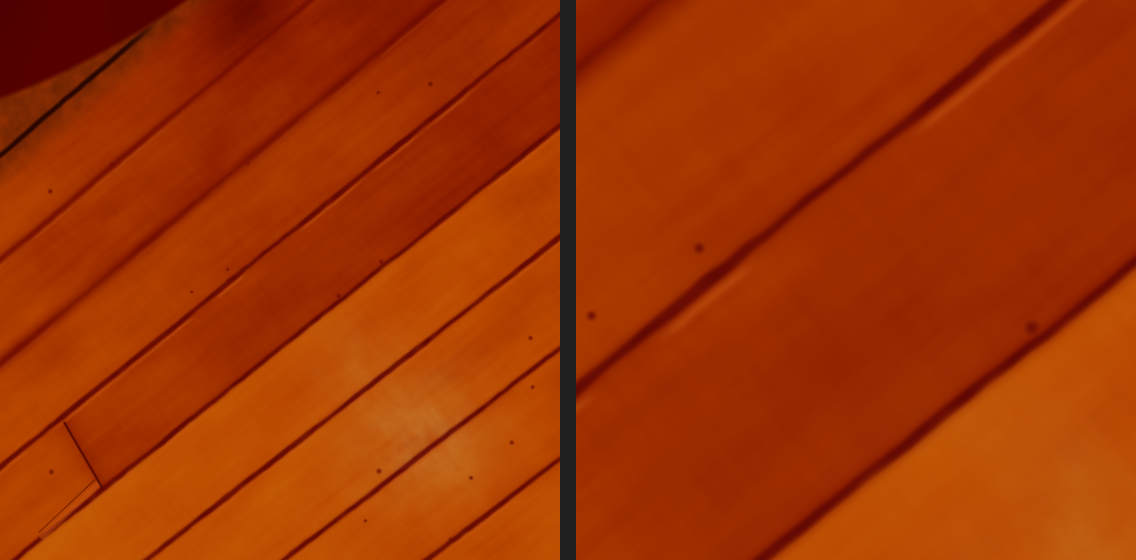
Left, the full canvas; right, a detail of the centre.
A Shadertoy shader for this texture:

```glsl
// Varnished orange floorboards running diagonally, meeting a dark red wall at the upper left.
// A slightly fanned board coordinate gives seams and board tones; one tone scale drives
// the colours, with noise for grain, worn seams, nail marks, a butt joint and a soft glare.

const float SEAM_LEFT = 0.280, SEAM_RIGHT = -0.570;   // first seam depth at both sides
const float PITCH_LEFT = 0.185, PITCH_RIGHT = 0.1986; // vertical board spacing at both sides
const float SLANT = 0.78;                             // vertical to perpendicular distance
const float SEAM_HALF = 0.0030;
const vec2 GRAIN_DIR = vec2(0.78, 0.62);
const vec2 JOINT_TOP = vec2(0.115, 0.245), JOINT_END = vec2(0.182, 0.130);
const vec2 SLIVER_TOP = vec2(0.169, 0.143), SLIVER_END = vec2(0.070, 0.050);
const vec2 GLARE_POS = vec2(0.755, 0.215), GLOW_POS = vec2(0.63, 0.35);
const vec2 CORNER_SHADE = vec2(0.43, 1.0);
const float NAIL_CELLS = 8.0, NAIL_CHANCE = 0.25;
const vec3 SEAM_COLOR = vec3(0.37, 0.025, 0.015);
const vec3 SOFT_SEAM = vec3(0.47, 0.055, 0.00);
const vec3 EDGE_LIGHT = vec3(0.78, 0.34, 0.07);
const vec3 WALL_COLOR = vec3(0.32, 0.005, 0.00);
const vec3 TRIM_COLOR = vec3(0.50, 0.16, 0.01);
const vec3 GAP_COLOR = vec3(0.13, 0.01, 0.005);
const vec3 GLARE_COLOR = vec3(0.02, 0.12, 0.12);
const float BOARD_TONE[8] = float[8](3.1, 3.2, 3.7, 3.2, 5.0, 5.0, 5.0, 5.4);
const vec3 WOOD[6] = vec3[6](
    vec3(0.32, 0.01, 0.00), vec3(0.46, 0.07, 0.00), vec3(0.57, 0.13, 0.00),
    vec3(0.65, 0.21, 0.00), vec3(0.73, 0.28, 0.00), vec3(0.76, 0.35, 0.02));

float hash(vec2 p) {
    vec3 q = fract(vec3(p.xyx) * 0.1031);
    q += dot(q, q.yzx + 33.33);
    return fract((q.x + q.y) * q.z);
}

float noise(vec2 p) {
    vec2 i = floor(p), f = fract(p);
    f = f * f * (3.0 - 2.0 * f);
    return mix(mix(hash(i), hash(i + vec2(1, 0)), f.x),
               mix(hash(i + vec2(0, 1)), hash(i + vec2(1, 1)), f.x), f.y);
}

float fbm(vec2 p) {
    float sum = 0.0;
    for (float amp = 0.5; amp > 0.05; amp *= 0.5) {
        sum += amp * noise(p);
        p = p * 2.03 + 17.0;
    }
    return sum;
}

float segment(vec2 p, vec2 a, vec2 b) {
    vec2 ab = b - a;
    return length(p - a - ab * clamp(dot(p - a, ab) / dot(ab, ab), 0.0, 1.0));
}

float blob(vec2 p, float spread) { return exp(-dot(p, p) / spread); }

vec3 woodColor(float tone) {
    tone = clamp(tone, 0.0, 4.999);
    int i = int(tone);
    return mix(WOOD[i], WOOD[i + 1], fract(tone));
}

void mainImage(out vec4 fragColor, in vec2 fragCoord) {
    vec2 uv = fragCoord / iResolution.xy;
    float aa = 1.0 / min(iResolution.x, iResolution.y);
    float depth = 1.0 - uv.y;
    vec2 grain = vec2(dot(uv, GRAIN_DIR), dot(uv, vec2(-GRAIN_DIR.y, GRAIN_DIR.x)));

    // Board coordinate: whole numbers are seams, slightly wavy
    float pitch = mix(PITCH_LEFT, PITCH_RIGHT, uv.x);
    float k = (depth - mix(SEAM_LEFT, SEAM_RIGHT, uv.x)) / pitch;
    k += 0.012 * (noise(grain * 14.0) - 0.5) + 0.009 * (noise(grain * 65.0) - 0.5);
    float board = clamp(floor(k), 0.0, 7.0);

    // Tone: board, fall-off to the right, blotches, grain and cross scratches
    float tone = BOARD_TONE[int(board)] - uv.x * mix(2.4, 1.25, smoothstep(0.5, 2.6, k));
    tone += 1.5 * (fbm(grain * vec2(7.0, 13.0) + board * 9.0) - 0.47);
    tone += 0.55 * (fbm(grain * vec2(9.0, 90.0)) - 0.47);
    tone += 0.14 * (noise(grain * vec2(150.0, 25.0)) - 0.5);
    tone -= 1.4 * blob(uv - CORNER_SHADE, 0.008);

    // Short end piece beyond the butt joint
    float jointDist = segment(uv, JOINT_TOP, JOINT_END);
    vec2 along = JOINT_END - JOINT_TOP, offset = uv - JOINT_TOP;
    float beyond = step(along.x * offset.y, along.y * offset.x);
    float inRow = step(3.0, k) * step(k, 4.0);
    tone += inRow * (0.5 * beyond - 1.1 * exp(-jointDist / 0.02));
    vec3 color = woodColor(tone);

    // Patchy glare
    float glare = blob(uv - GLARE_POS, 0.014) + 0.4 * blob(uv - GLOW_POS, 0.007);
    color += GLARE_COLOR * glare * (0.1 + 1.5 * fbm(grain * vec2(34.0, 22.0)));

    // Soft nail marks of varied size, scattered in a hashed grid
    vec2 cell = floor(uv * NAIL_CELLS);
    vec2 spot = 0.15 + 0.7 * vec2(hash(cell + 3.7), hash(cell + 8.1));
    float nailDist = length(fract(uv * NAIL_CELLS) - spot) / NAIL_CELLS;
    float nail = 1.0 - smoothstep(0.0, 0.004 + 0.004 * hash(cell + 5.0), nailDist);
    color = mix(color, SEAM_COLOR, 0.75 * nail * step(hash(cell + 21.0), NAIL_CHANCE));

    // Worn seams with a broken lit lip; the first two are softer
    float seam = floor(k + 0.5);
    float d = (k - seam) * pitch * SLANT;
    float real = step(0.5, seam), soft = 1.0 - step(2.5, seam);
    float wear = noise(vec2(grain.x * 16.0, seam * 7.0)), chips = noise(grain * vec2(55.0, 20.0));
    float lip = exp(-pow((d - 0.0085) / 0.003, 2.0)) * smoothstep(0.3, 0.7, wear);
    color = mix(color, EDGE_LIGHT, 0.5 * lip * real);
    float blur = exp(-pow(d / mix(0.0055, 0.007 + 0.005 * step(1.5, seam), soft), 2.0));
    color = mix(color, SOFT_SEAM, real * blur * mix(0.6, 0.55 + 0.4 * wear, soft));
    float halfWidth = SEAM_HALF * (0.65 + 0.6 * wear);
    float line = 1.0 - smoothstep(halfWidth - 0.002, halfWidth + 0.002 + aa, abs(d));
    color = mix(color, SEAM_COLOR, real * line * (0.6 + 0.4 * chips) * mix(1.0, 0.35, soft));

    // Butt joint and split sliver
    float sliver = segment(uv, SLIVER_TOP, SLIVER_END);
    float sliverLip = segment(uv + vec2(-0.006, 0.008), SLIVER_TOP, SLIVER_END);
    color = mix(color, EDGE_LIGHT, 0.5 * (1.0 - smoothstep(0.002, 0.008, sliverLip)));
    float crack = 1.0 - smoothstep(0.0, 0.004, min(jointDist, sliver + 0.0015));
    color = mix(color, SEAM_COLOR * 0.8, 0.85 * crack);

    // Trim strip, gap and wall
    float gapDist = k * pitch * SLANT;
    float trim = (1.0 - smoothstep(0.0, 0.06, gapDist)) * (1.0 - smoothstep(0.36, 0.42, uv.x));
    color = mix(color, TRIM_COLOR * (0.7 + 0.5 * fbm(uv * 50.0)), 0.9 * trim);
    float gap = 1.0 - smoothstep(0.001, 0.008, abs(gapDist + 0.002));
    color = mix(color, GAP_COLOR, 0.9 * gap * (1.0 - smoothstep(0.22, 0.30, uv.x)));
    float wallEdge = 0.176 - 0.36 * uv.x - 0.5 * uv.x * uv.x;
    float wall = 1.0 - smoothstep(-0.007, 0.007, depth - wallEdge);
    color = mix(color, WALL_COLOR * (0.92 + 0.16 * noise(uv * 8.0)), wall);
    fragColor = vec4(clamp(color, 0.0, 1.0), 1.0);
}
```
